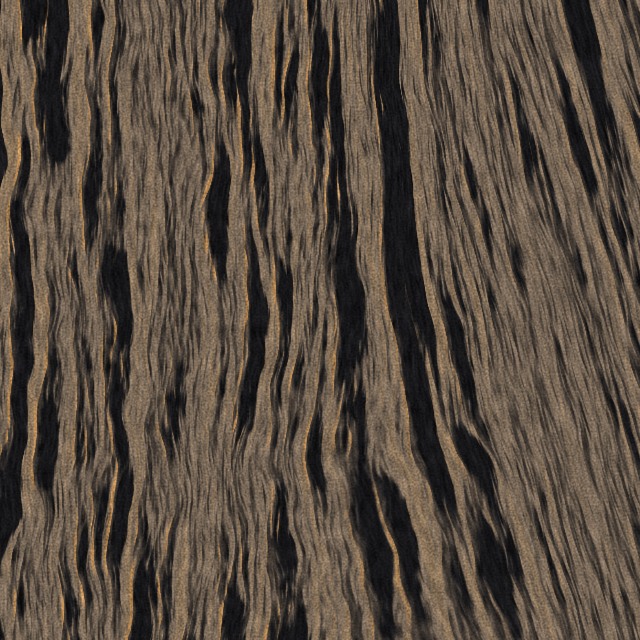
A WebGL 1 fragment shader for this texture:

```glsl
precision highp float;
uniform vec2 u_resolution;

vec2 hashGradient(vec2 cell) {
  vec3 a = fract(cell.xyx * vec3(0.1031, 0.1030, 0.0973));
  a += dot(a, a.yzx + 33.33);
  return fract((a.xx + a.yz) * a.zy) * 2.0 - 1.0;
}

float noise(vec2 p) {
  vec2 i = floor(p), f = fract(p);
  vec2 w = f * f * f * (f * (f * 6.0 - 15.0) + 10.0);
  vec2 e = vec2(1.0, 0.0);
  float low = mix(dot(hashGradient(i), f), dot(hashGradient(i + e), f - e), w.x);
  float high = mix(dot(hashGradient(i + e.yx), f - e.yx),
                   dot(hashGradient(i + 1.0), f - 1.0), w.x);
  return mix(low, high, w.y);
}

float ridge(vec2 p) {
  float n = noise(p);
  return 1.0 - 2.0 * sqrt(n * n + 0.0004);
}

// Long sand ridges running along y, in four sizes
float height(vec2 q, float relief) {
  float h = ridge(q * vec2(11.0, 1.5) + 7.3) * 0.054 * relief;
  h += ridge(q * vec2(25.0, 3.8) + 31.7) * 0.027 * relief;
  h += ridge(q * vec2(56.0, 8.5) + 71.1) * 0.0115;
  return h + ridge(q * vec2(118.0, 20.0) + 3.9) * 0.0042;
}

void main() {
  vec2 p = gl_FragCoord.xy / u_resolution;
  float rightSide = smoothstep(0.42, 0.85, p.x);

  // Flow: meandering at the left, straight and slanted at the right
  vec2 q = p;
  q.x += 0.28 * rightSide * (p.y - 0.5);
  float meander = 0.022 * noise(p * 5.0 + 3.0) + 0.011 * noise(p * vec2(15.0, 13.0) + 19.0);
  q.x += meander * (1.0 - 0.65 * rightSide);
  q.y *= 1.0 - 0.3 * rightSide;
  float relief = 1.2 - 0.3 * rightSide + 0.9 * noise(p * 3.2 + 11.0);

  // Low sun from the left: march towards it for cast shadows
  float h = height(q, relief);
  float excess = 0.0;
  float reach = 0.0013;
  for (int i = 0; i < 28; i++) {
    float blocker = height(q - vec2(reach, 0.0), relief);
    excess = max(excess, blocker - h - 0.74 * reach);
    reach *= 1.165;
  }
  float slope = (h - height(q - vec2(0.002, 0.0), relief)) / 0.002;
  float drop = h - height(q + vec2(0.011, 0.0), relief);
  float crest = smoothstep(0.006, 0.017, drop) * smoothstep(-0.4, 0.6, slope);

  // Fine wind streaks and grains
  float streaks = noise(q * vec2(130.0, 22.0)) + noise(q * vec2(250.0, 55.0) + 5.0);
  float grains = noise(p * 290.0 + 13.0);

  vec3 sand = mix(vec3(0.25, 0.22, 0.195), vec3(0.475, 0.41, 0.345),
                  smoothstep(-1.2, 0.6, slope + 0.7 * streaks));
  sand = mix(sand, vec3(0.60, 0.485, 0.35), 0.5 * smoothstep(0.8, 2.2, slope));
  sand = mix(sand, vec3(0.74, 0.53, 0.29), crest * (0.8 - 0.6 * rightSide));
  sand *= 1.0 + 0.28 * streaks + 0.4 * grains;

  // Shadows, ragged where streaks catch the light
  vec3 shade = vec3(0.08, 0.081, 0.092) * (1.0 + 0.7 * streaks + 0.6 * grains);
  float shadow = smoothstep(0.0, 0.0085, excess - 0.004 * streaks * step(0.0001, excess));
  gl_FragColor = vec4(mix(sand, shade, shadow * 0.97), 1.0);
}
```
